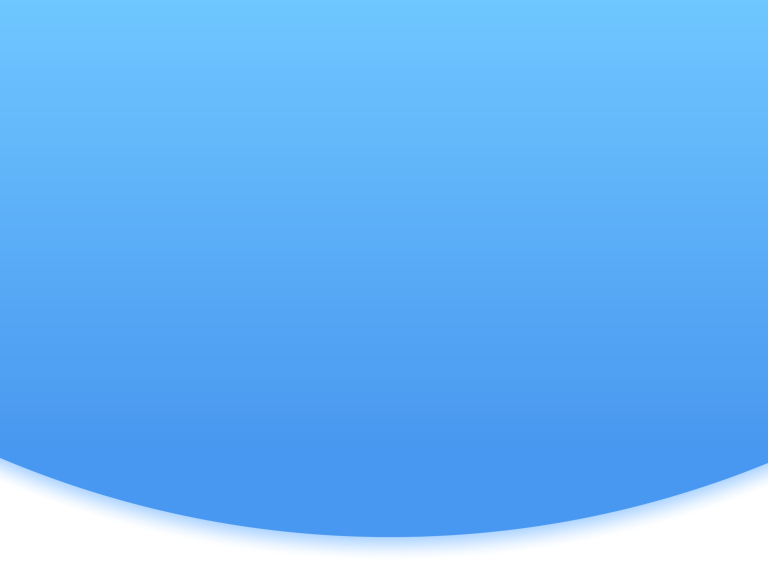
Reproduce this background procedurally as a Shadertoy shader.

```glsl
// A large blue disc, shaded from sky to azure, hanging over white with a soft shadow below.
#define SKY          vec3(0.435, 0.780, 1.000)
#define AZURE        vec3(0.283, 0.592, 0.941)
#define SHADOW       vec3(0.600, 0.790, 1.000)
#define PAPER        vec3(1.000)
#define DISC_RADIUS  1.749   // lengths are in canvas heights
#define DISC_BOTTOM  0.061
#define DISC_X       0.508   // share of the width
#define GRADIENT_LOW 0.205
#define SHADOW_DROP  0.012
#define SHADOW_BLUR  0.032

// Signed distance to a circle, negative inside
float circleDistance(vec2 p, vec2 center, float radius) {
    return length(p - center) - radius;
}

void mainImage(out vec4 fragColor, in vec2 fragCoord) {
    vec2 p = fragCoord / iResolution.y;
    float aspect = iResolution.x / iResolution.y;
    float pixel = 1.0 / iResolution.y;
    vec2 center = vec2(DISC_X * aspect, DISC_BOTTOM + DISC_RADIUS);

    // Soft shadow, dropped straight down
    float shadowEdge = circleDistance(p, center - vec2(0.0, SHADOW_DROP), DISC_RADIUS);
    float shadow = 1.0 - smoothstep(-SHADOW_BLUR, SHADOW_BLUR, shadowEdge);
    vec3 color = mix(PAPER, SHADOW, shadow);

    // Disc with a vertical gradient
    vec3 fill = mix(AZURE, SKY, smoothstep(0.0, 1.0, 0.0) + clamp((p.y - GRADIENT_LOW) / (1.0 - GRADIENT_LOW), 0.0, 1.0));
    float edge = circleDistance(p, center, DISC_RADIUS);
    color = mix(color, fill, 1.0 - smoothstep(-0.75 * pixel, 0.75 * pixel, edge));

    fragColor = vec4(color, 1.0);
}
```
